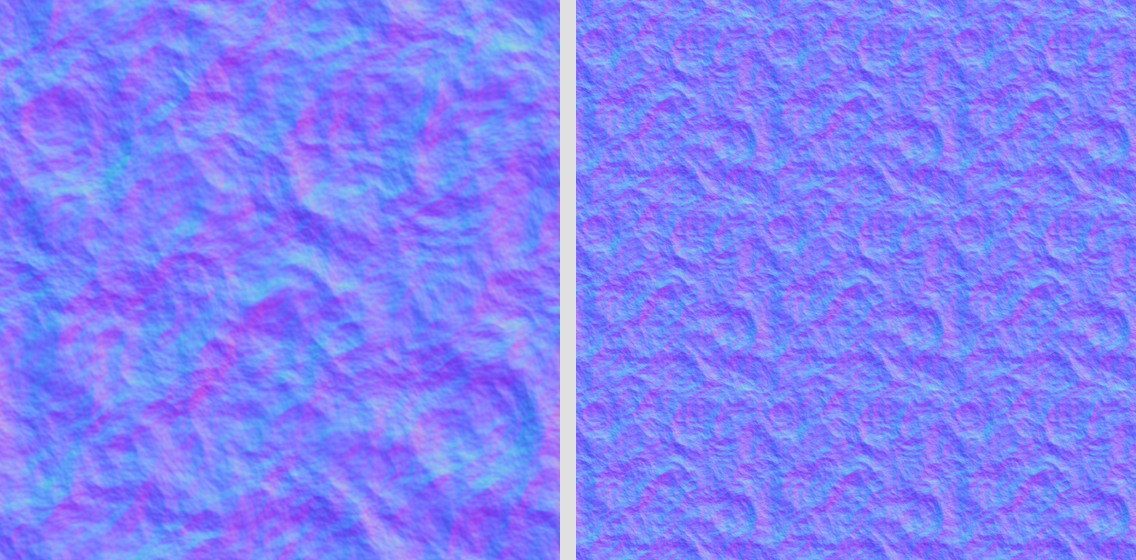
Left, the tile; right, the same tile 3 across and 3 down.
Give the GLSL for this texture map, as a WebGL 1 fragment shader.

```glsl
precision highp float;
uniform vec2 u_resolution;

// Random unit gradient for a lattice cell
vec2 cellGradient(vec2 cell, float seed) {
  float h = fract(sin(dot(cell, vec2(127.1, 311.7)) + seed * 74.7) * 43758.55);
  return vec2(cos(6.2831853 * h), sin(6.2831853 * h));
}

// Gradient noise that wraps after a whole number of cells
float wrappedNoise(vec2 uv, float period, float seed) {
  vec2 p = uv * period;
  vec2 cell = floor(p);
  vec2 f = p - cell;
  vec2 fade = f * f * f * (f * (f * 6.0 - 15.0) + 10.0);
  vec2 lo = mod(cell, period);
  vec2 hi = mod(cell + 1.0, period);
  float a = dot(cellGradient(lo, seed), f);
  float b = dot(cellGradient(vec2(hi.x, lo.y), seed), f - vec2(1.0, 0.0));
  float c = dot(cellGradient(vec2(lo.x, hi.y), seed), f - vec2(0.0, 1.0));
  float d = dot(cellGradient(hi, seed), f - 1.0);
  return mix(mix(a, b, fade.x), mix(c, d, fade.x), fade.y);
}

// Rock surface: broad sharp ridges under finer smooth grain
float rockHeight(vec2 uv) {
  float period = 4.0;
  float amplitude = 0.042;
  float height = 0.0;
  for (int i = 0; i < 6; i++) {
    float seed = float(i) + 1.0;
    float n = wrappedNoise(uv + 0.137 * seed, period, seed);
    if (i < 3) n = -sqrt(n * n + 0.0015);
    height += amplitude * n;
    amplitude *= 0.43;
    period *= 2.0;
  }
  return height;
}

// Bends the lattice so that ridges wander
vec2 warp(vec2 uv) {
  return uv + 0.025 * vec2(wrappedNoise(uv, 6.0, 11.0), wrappedNoise(uv, 6.0, 17.0));
}

void main() {
  vec2 uv = gl_FragCoord.xy / u_resolution;
  vec2 e = vec2(0.0018, 0.0);

  // Slope by central differences, then the encoded normal
  vec2 slope = vec2(
    rockHeight(warp(uv + e.xy)) - rockHeight(warp(uv - e.xy)),
    rockHeight(warp(uv + e.yx)) - rockHeight(warp(uv - e.yx))) / (2.0 * e.x);
  vec3 normal = normalize(vec3(-slope * vec2(0.92, 1.1), 1.0));
  gl_FragColor = vec4(0.5 + 0.5 * normal, 1.0);
}
```
